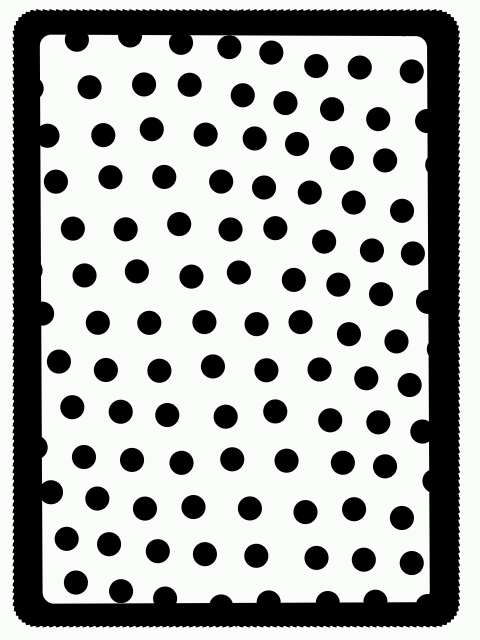
A Shadertoy shader for this pattern:

```glsl
// A thick black rounded frame with a finely stitched outer rim, filled with
// black dots on white. The dots sit on a slanted lattice that is bent by a
// slow sine wave and loosened by a small hashed offset (cellular noise).

#define DOT_RADIUS 0.0188
#define ROW_STEP vec2(0.0768, -0.0065)
#define COLUMN_STEP vec2(-0.0193, 0.0727)
#define LATTICE_ORIGIN vec2(-0.2565, 0.4388)
#define WAVE_SIZE vec2(0.18, 0.16)
#define JITTER 0.14
#define STITCH_PERIOD 0.0104
#define STITCH_DEPTH 0.0011
#define PAPER vec3(0.98, 0.99, 0.98)
#define INK vec3(0.0)

vec2 hash2(vec2 cell) {
    vec3 q = fract(cell.xyx * vec3(0.1031, 0.1030, 0.0973));
    q += dot(q, q.yzx + 33.33);
    return fract((q.xx + q.yz) * q.zy);
}

float roundedBox(vec2 p, vec2 halfSize, float radius) {
    vec2 q = abs(p) - halfSize + radius;
    return length(max(q, 0.0)) + min(max(q.x, q.y), 0.0) - radius;
}

// Distance to the nearest dot of the bent lattice
float dots(vec2 p) {
    mat2 lattice = mat2(ROW_STEP, COLUMN_STEP);
    vec2 local = p - LATTICE_ORIGIN;
    vec2 nearestCell = floor(inverse(lattice) * local + 0.5);
    float nearest = 1.0;
    for (int j = -1; j <= 1; j++) {
        for (int i = -1; i <= 1; i++) {
            vec2 cell = nearestCell + vec2(i, j);
            float wave = sin(0.75 * cell.x + 0.09 * cell.y + 0.07);
            vec2 offset = WAVE_SIZE * wave + JITTER * (hash2(cell + 50.0) - 0.5);
            nearest = min(nearest, length(local - lattice * (cell + offset)));
        }
    }
    return nearest - DOT_RADIUS;
}

// Outer rim: rounded box with tiny regular stitches
float outerRim(vec2 p) {
    vec2 q = p - vec2(-0.0059, 0.0026);
    float along = abs(q.x) - abs(q.y);
    float stitch = STITCH_DEPTH * cos(6.2832 * along / STITCH_PERIOD);
    return roundedBox(q, vec2(0.3483, 0.4818), 0.037) + stitch;
}

// Inner window: slightly sheared and tapered by hand
float window(vec2 p) {
    vec2 q = p - vec2(-0.0081, 0.0013);
    q += vec2(0.005 * q.y, 0.009 * q.x * q.y);
    return roundedBox(q, vec2(0.3025, 0.4434), 0.018);
}

void mainImage(out vec4 fragColor, in vec2 fragCoord) {
    vec2 p = (fragCoord - 0.5 * iResolution.xy) / iResolution.y;
    float pixel = 1.0 / iResolution.y;

    // Ink covers the frame and the dots, all cut off by the outer rim
    float shape = max(outerRim(p), min(-window(p), dots(p)));
    float coverage = clamp(0.5 - shape / pixel, 0.0, 1.0);
    fragColor = vec4(mix(PAPER, INK, coverage), 1.0);
}
```
